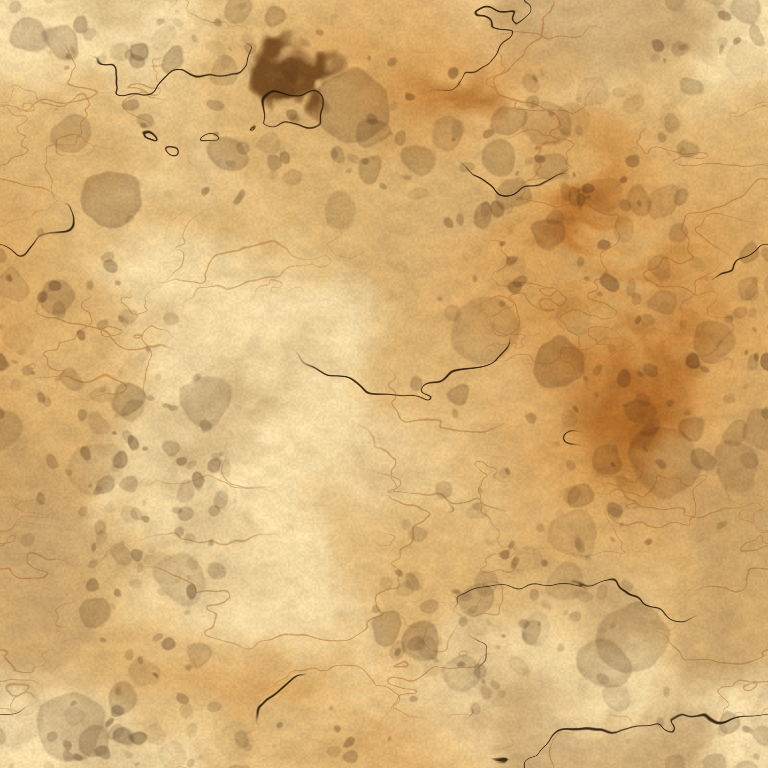
Write a Shadertoy shader that draws this texture.

```glsl
vec3 hash3(ivec2 cell, int seed) {
    uvec3 v = uvec3(uvec2(cell), uint(seed)) * 1664525u + 1013904223u;
    v.x += v.y * v.z; v.y += v.z * v.x; v.z += v.x * v.y;
    v ^= v >> 16u;
    v.x += v.y * v.z; v.y += v.z * v.x; v.z += v.x * v.y;
    return vec3(v >> 8u) / 16777216.0;
}

ivec2 wrapCell(vec2 cell, vec2 period) {
    return ivec2(mod(cell + 0.5, period));
}

// Value noise that repeats over the unit square
float noise(vec2 uv, vec2 period, int seed) {
    vec2 p = uv * period, i = floor(p), f = p - i;
    f = f * f * f * (f * (f * 6.0 - 15.0) + 10.0);
    float a = hash3(wrapCell(i, period), seed).x;
    float b = hash3(wrapCell(i + vec2(1, 0), period), seed).x;
    float c = hash3(wrapCell(i + vec2(0, 1), period), seed).x;
    float d = hash3(wrapCell(i + vec2(1, 1), period), seed).x;
    return mix(mix(a, b, f.x), mix(c, d, f.x), f.y);
}

float fbm(vec2 uv, vec2 period, int octaves, int seed) {
    float sum = 0.0, total = 0.0, amp = 0.5;
    for (int i = 0; i < octaves; i++) {
        sum += amp * noise(uv, period, seed + i);
        total += amp;
        amp *= 0.5;
        period *= 2.0;
    }
    return sum / total;
}

float softSpot(vec2 uv, vec2 center, vec2 size) {
    vec2 d = (fract(uv - center + 0.5) - 0.5) / size;
    return exp(-dot(d, d));
}

// Light left after overlapping translucent drops, gathered in clusters
float drops(vec2 uv, float count, float density, float strength, int seed) {
    vec2 p = uv * count, base = floor(p);
    float light = 1.0, soft = 0.0022 * count;
    for (int y = -1; y <= 1; y++)
    for (int x = -1; x <= 1; x++) {
        vec2 cell = base + vec2(x, y);
        ivec2 id = wrapCell(cell, vec2(count));
        vec3 shape = hash3(id, seed), look = hash3(id, seed + 1);
        float cluster = smoothstep(0.3, 0.75, noise((cell + 0.5) / count, vec2(5), 70));
        float radius = mix(0.14, 0.62, shape.z * shape.z);
        float d = length(p - cell - shape.xy);
        float inside = 1.0 - smoothstep(radius - soft, radius + soft, d);
        inside *= 0.8 + 0.2 * smoothstep(0.6 * radius, radius, d);
        light *= 1.0 - step(look.x, density * cluster) * strength * (0.35 + look.y) * inside;
    }
    return light;
}

// Approximate distance to a wandering contour line
float contour(vec2 uv, vec2 period, int seed) {
    float e = 0.0008;
    float f = fbm(uv, period, 4, seed);
    vec2 slope = vec2(fbm(uv + vec2(e, 0), period, 4, seed),
                      fbm(uv + vec2(0, e), period, 4, seed)) - f;
    return abs(f - 0.5) / max(length(slope) / e, 0.7);
}

float stroke(float dist, float width) {
    float aa = 0.7 / iResolution.y;
    return 1.0 - smoothstep(width - aa, width + aa, dist);
}

void mainImage(out vec4 fragColor, in vec2 fragCoord) {
    vec2 uv = fragCoord / iResolution.xy;
    vec2 cloudy = uv + 0.16 * (vec2(fbm(uv, vec2(5), 4, 1), fbm(uv, vec2(5), 4, 11)) - 0.5);
    vec2 ragged = uv + 0.018 * (vec2(fbm(uv, vec2(26), 2, 21), fbm(uv, vec2(26), 2, 25)) - 0.5);

    // Parchment ground
    float tone = fbm(cloudy, vec2(3, 4), 6, 31);
    tone += 0.13 * softSpot(cloudy, vec2(0.22, 0.38), vec2(0.25, 0.2));
    tone += 0.12 * softSpot(cloudy, vec2(0.14, 0.8), vec2(0.16, 0.12));
    tone += 0.1 * softSpot(cloudy, vec2(0.78, 0.16), vec2(0.16, 0.1));
    vec3 color = mix(vec3(0.86, 0.70, 0.45), vec3(0.96, 0.86, 0.65), smoothstep(0.36, 0.7, tone));
    float gray = smoothstep(0.48, 0.72, fbm(cloudy, vec2(4), 5, 41));
    color = mix(color, vec3(0.76, 0.62, 0.42), 0.75 * gray);

    // Rusty washes
    float rust = softSpot(cloudy, vec2(0.83, 0.52), vec2(0.18, 0.2));
    rust += 0.75 * softSpot(cloudy, vec2(0.56, 0.92), vec2(0.13, 0.08));
    rust += 0.75 * softSpot(cloudy, vec2(0.73, 0.76), vec2(0.08, 0.12));
    rust += 0.75 * softSpot(cloudy, vec2(0.4, 0.08), vec2(0.16, 0.07));
    float wash = fbm(cloudy, vec2(5, 9), 5, 51);
    color = mix(color, vec3(0.82, 0.57, 0.28), min(rust * smoothstep(0.2, 0.6, wash), 0.9));
    color = mix(color, vec3(0.63, 0.36, 0.12), 0.75 * smoothstep(0.4, 0.72, rust * wash * 1.15));

    // Water stains and small spatter
    float light = drops(ragged, 12.0, 0.65, 0.2, 80) * drops(ragged, 25.0, 0.55, 0.2, 84);
    light *= drops(ragged, 56.0, 0.2, 0.32, 88);
    color *= mix(vec3(0.3, 0.22, 0.17), vec3(1), light);

    // Dark blotch
    float blotch = softSpot(ragged, vec2(0.39, 0.91), vec2(0.08, 0.09));
    blotch *= fbm(ragged, vec2(18), 3, 91);
    color = mix(color, vec3(0.4, 0.24, 0.09), 0.85 * smoothstep(0.29, 0.43, blotch));

    // Faint veins
    float veinMask = smoothstep(0.35, 0.7, noise(uv, vec2(7, 9), 101));
    float veins = stroke(contour(ragged, vec2(5, 10), 110), 0.0009);
    veins = max(veins, stroke(contour(ragged, vec2(7, 12), 120), 0.0007));
    color = mix(color, vec3(0.62, 0.36, 0.13), 0.42 * veins * veinMask);

    // Dark cracks
    float crackMask = smoothstep(0.58, 0.74, noise(uv, vec2(6, 8), 130));
    float crackWidth = mix(0.0003, 0.0014, noise(uv, vec2(17), 131));
    float cracks = stroke(contour(ragged, vec2(4, 7), 140), crackWidth);
    color = mix(color, vec3(0.16, 0.1, 0.04), 0.9 * cracks * crackMask);

    // Paper grain
    float grain = noise(uv, vec2(380), 150) - 0.5;
    float mottle = fbm(uv, vec2(45, 70), 3, 151) - 0.5;
    color *= 1.0 + 0.075 * grain + 0.11 * mottle;

    fragColor = vec4(clamp(color, 0.0, 1.0), 1.0);
}
```
